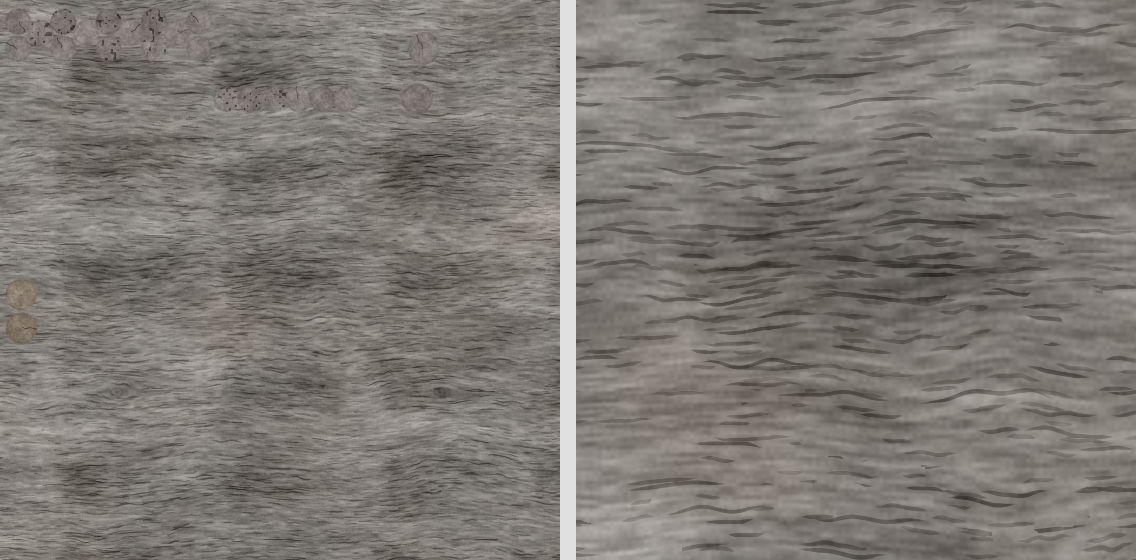
Left, the full canvas; right, a detail of the centre.
Give the GLSL for this texture, as a Shadertoy shader.

```glsl
// Weathered grey wood with fine horizontal grain, thin cracks, two knots and round stump slices.

float hash(vec2 p) {
    vec3 q = fract(vec3(p.xyx) * vec3(0.1031, 0.1030, 0.0973));
    q += dot(q, q.yzx + 33.33);
    return fract((q.x + q.y) * q.z);
}

float noise(vec2 p) {
    vec2 i = floor(p), f = fract(p);
    f = f * f * (3.0 - 2.0 * f);
    return mix(mix(hash(i), hash(i + vec2(1, 0)), f.x),
               mix(hash(i + vec2(0, 1)), hash(i + vec2(1, 1)), f.x), f.y);
}

// Noise centred on zero
float grain(vec2 p) { return noise(p) - 0.5; }

float fbm(vec2 p) {
    float sum = 0.0, amp = 0.6;
    for (int i = 0; i < 4; i++) {
        sum += amp * grain(p);
        p = p * 2.1 + 17.3;
        amp *= 0.55;
    }
    return sum;
}

// One tapered, slightly wavy crack per cell; rows are shifted against each other
float cracks(vec2 p, vec2 cells, float amount, float px) {
    vec2 g = p * cells;
    g.x += 7.0 * hash(vec2(floor(g.y), cells.x));
    vec2 id = floor(g) + cells, f = fract(g) - 0.5;
    float halfLength = 0.2 + 0.3 * hash(id + 3.7);
    float taper = 1.0 - abs(f.x) / halfLength;
    float middle = 0.4 * (hash(id + 9.1) - 0.5) + 0.25 * grain(vec2(g.x * 5.0, id.y));
    float d = abs(f.y - middle) / cells.y;
    float width = 0.0011 * clamp(taper * 2.0, 0.0, 1.0);
    float line = 1.0 - smoothstep(width - 0.4 * px, width + 0.6 * px, d);
    return line * smoothstep(0.0, 0.3, taper) * step(hash(id + 5.3), amount);
}

// Darker patches with a steep left side, repeated over the board
float patches(vec2 p) {
    p += 0.05 * vec2(fbm(p * 9.0), fbm(p * 7.0 + 40.0));
    vec2 g = vec2((p.x - 0.095) / 0.287, (p.y - 0.14) / 0.183);
    float x = fract(g.x);
    float across = smoothstep(0.0, 0.12, x) * (1.0 - smoothstep(0.25, 1.0, x));
    float along = 0.5 + 0.5 * cos(6.2832 * g.y);
    return across * along * (0.5 + 0.7 * hash(floor(g + vec2(0, 0.5)) + 21.0));
}

vec3 wood(vec2 uv, float px) {
    vec2 p = uv;
    float knot = 0.0;
    // Grain parts around the knots
    for (int i = 0; i < 2; i++) {
        vec2 q = uv - vec2(0.209 + 0.576 * float(i), 0.3);
        vec2 e = q / vec2(0.035, 0.022);
        p.y -= 0.75 * q.y * exp(-dot(e, e));
        float r = length(q * vec2(0.8, 1.1)) + 0.003 * grain(uv * 150.0);
        knot += exp(-pow(r / 0.004, 2.0)) + 0.6 * exp(-pow((r - 0.008) / 0.0015, 2.0));
    }
    p.y += 0.026 * grain(uv * vec2(5, 6)) + 0.008 * grain(uv * vec2(17, 22));

    // Broad tone, then streaks from coarse to fine
    float dark = patches(uv);
    float v = 0.535 - 0.10 * dark + 0.13 * fbm(uv * vec2(4, 8) + 5.0);
    v += 0.07 * grain(p * vec2(7, 30)) + 0.09 * grain(p * vec2(12, 75) + 11.0);
    v += 0.12 * grain(p * vec2(30, 210) + 31.0);
    v += 0.13 * grain(p * vec2(85, 390) + 57.0);
    v += 0.05 * grain(uv * 400.0);

    // Cracks gather in the dark patches
    float amount = clamp(0.32 + 0.45 * dark + 0.9 * fbm(uv * vec2(6, 12) + 70.0), 0.05, 0.9);
    float c = 0.0;
    for (int i = 0; i < 3; i++) {
        float s = float(i);
        c = max(c, (1.0 - 0.18 * s) * cracks(p + 0.37 * s, vec2(11.0 + 8.0 * s, 52.0 + 37.0 * s), amount, px));
    }
    v -= 0.19 * c * (0.6 + 0.4 * noise(p * vec2(40, 90))) + 0.12 * knot;

    float warm = 0.012 * fbm(uv * 7.0 + 90.0);
    return vec3(v + warm, v - 0.018, v - 0.04 - warm);
}

// Centre and radius of slice k: zigzag cluster, row, two single ones, tan pair
vec3 slice(int k) {
    float group = float(k / 3);
    int j = k % 3;
    if (k < 14) return vec3(0.032 + 0.081 * group + (j == 2 ? 0.041 : 0.0),
                            j == 0 ? 0.961 : j == 1 ? 0.913 : 0.941, 0.023);
    if (k < 20) return vec3(0.404 + 0.043 * float(k - 14), 0.823, 0.023);
    if (k < 22) return vec3(0.757 - 0.012 * float(k - 20), 0.913 - 0.09 * float(k - 20), 0.028);
    return vec3(0.038, 0.474 - 0.06 * float(k - 22), 0.028);
}

void mainImage(out vec4 fragColor, in vec2 fragCoord) {
    vec2 uv = fragCoord / iResolution.xy;
    float px = 1.0 / iResolution.y;
    vec3 col = wood(uv, px);

    for (int k = 0; k < 24; k++) {
        vec3 s = slice(k);
        vec2 q = uv - s.xy;
        float r = length(q), seed = hash(vec2(k, 13)), kind = hash(vec2(k, 29));
        float cover = 1.0 - smoothstep(s.z - px, s.z + px, r);
        float v = 0.45 + 0.09 * seed + 0.18 * fbm(uv * 70.0 + seed * 50.0) + 0.1 * grain(uv * 330.0);
        v -= 0.05 * smoothstep(0.7, 1.0, r / s.z);
        // Some slices are split, others speckled
        float a = 6.2832 * seed;
        vec2 t = mat2(cos(a), sin(a), -sin(a), cos(a)) * q;
        float split = 1.0 - smoothstep(0.0, 0.002, abs(t.y + 0.006 * grain(t * 120.0)));
        v -= 0.2 * split * step(0.6, kind) * step(0.0, t.x);
        v -= 0.22 * smoothstep(0.72, 0.85, noise(uv * 190.0)) * step(kind, 0.35);
        vec3 tint = k > 21 ? vec3(0.06, 0.01, -0.05) : vec3(0.008, -0.018, -0.035);
        col = mix(col, v + tint, 0.9 * cover);
    }
    fragColor = vec4(clamp(col, 0.0, 1.0), 1.0);
}
```
